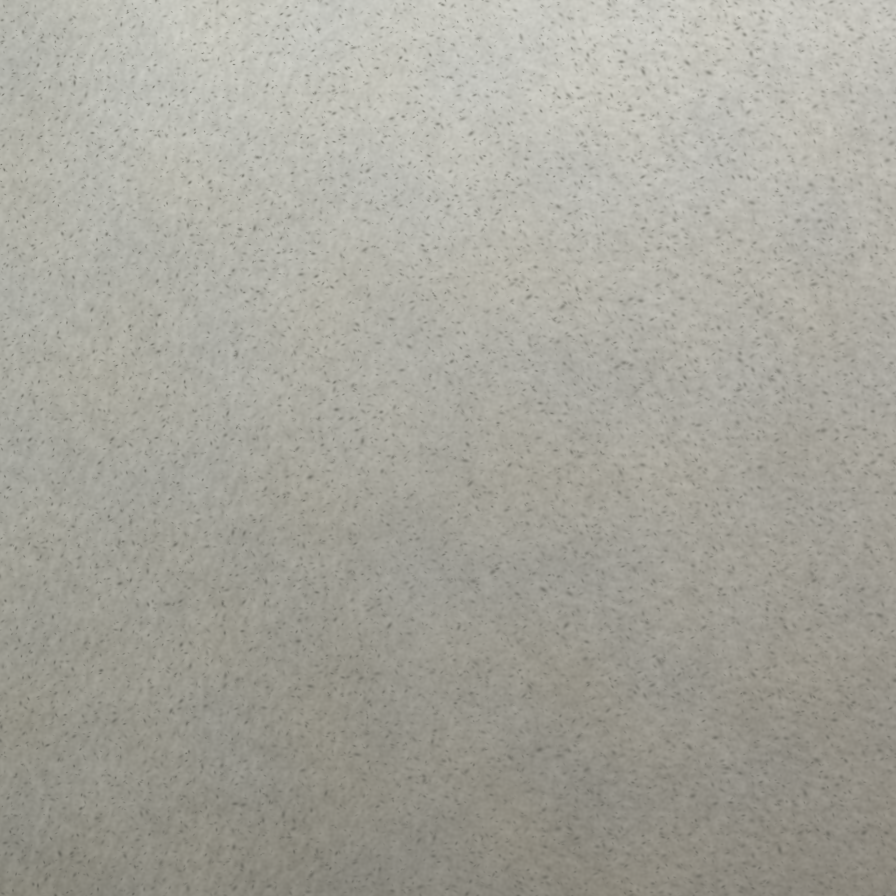
A WebGL 1 fragment shader for this texture:

```glsl
precision highp float;
uniform vec2 u_resolution;

#define SHADE_COLOR vec3(0.532, 0.520, 0.480)
#define LIGHT_COLOR vec3(0.785, 0.785, 0.755)
#define SPECK_COLOR vec3(0.350, 0.350, 0.318)
#define SPECK_CELLS 76.0
#define SPECK_LENGTH 0.0037
#define SPECK_WIDTH 0.0020
#define SPECK_OPACITY 0.66
#define GRAIN_SCALE 105.0
#define GRAIN_STRENGTH 0.046
#define CLOUD_STRENGTH 0.034

vec2 hash2(vec2 p) {
  vec3 q = fract(p.xyx * vec3(0.1031, 0.1030, 0.0973));
  q += dot(q, q.yzx + 33.33);
  return fract((q.xx + q.yz) * q.zy);
}

float gradientDot(vec2 cell, vec2 offset) {
  float a = 6.2832 * hash2(cell).x;
  return dot(vec2(cos(a), sin(a)), offset);
}

float gradientNoise(vec2 p) {
  vec2 i = floor(p), f = fract(p);
  vec2 u = f * f * f * (f * (f * 6.0 - 15.0) + 10.0);
  vec2 e = vec2(1.0, 0.0);
  float low = mix(gradientDot(i, f), gradientDot(i + e, f - e), u.x);
  float high = mix(gradientDot(i + e.yx, f - e.yx), gradientDot(i + 1.0, f - 1.0), u.x);
  return mix(low, high, u.y);
}

vec2 rotate(vec2 p, float a) {
  float c = cos(a), s = sin(a);
  return vec2(c * p.x + s * p.y, c * p.y - s * p.x);
}

// Grain direction turns from steep on the left to gently falling on the right
float flowAngle(vec2 uv) {
  return mix(1.15, -0.35, smoothstep(0.0, 0.8, uv.x + 0.25 * (uv.y - 0.5)));
}

// One layer of scattered soft elongated flecks, denser in loose clusters
float specks(vec2 uv, float cells, float seed, float softness, float density) {
  vec2 home = floor(uv * cells);
  float cover = 0.0;
  for (int y = -1; y <= 1; y++) {
    for (int x = -1; x <= 1; x++) {
      vec2 cell = home + vec2(float(x), float(y));
      vec2 place = hash2(cell + seed);
      vec2 kind = hash2(cell + seed + 217.3);
      vec2 look = hash2(cell + seed + 431.7);
      vec2 center = (cell + place) / cells;
      float angle = flowAngle(center) + (look.x - 0.5) * 2.0;
      float size = mix(0.55, 1.2, kind.x * kind.x);
      vec2 radius = vec2(SPECK_LENGTH * mix(0.7, 1.1, place.y), SPECK_WIDTH) * size * softness;
      vec2 d = rotate(uv - center, angle) / radius;
      float present = 1.0 - smoothstep(density - 0.08, density + 0.08, kind.y);
      float strength = mix(0.25, 1.0, pow(look.y, 1.5)) * present;
      cover = max(cover, strength * exp(-1.4 * dot(d, d)));
    }
  }
  return cover;
}

// Broad light falling from the upper middle
float lighting(vec2 uv) {
  float light = 0.05 + 0.89 * uv.y;
  vec2 glow = (uv - vec2(0.62, 0.95)) / vec2(0.40, 0.25);
  light += 0.10 * exp(-dot(glow, glow));
  light -= 0.16 * (1.0 - smoothstep(0.0, 0.22, uv.x)) * smoothstep(0.5, 1.0, uv.y);
  light -= 0.07 * smoothstep(0.75, 1.0, uv.x) * uv.y;
  return light;
}

void main() {
  vec2 uv = gl_FragCoord.xy / u_resolution;
  vec3 color = mix(SHADE_COLOR, LIGHT_COLOR, lighting(uv));

  // Faint clouds and warm to cool drift
  float cloud = 0.6 * gradientNoise(uv * 5.0 + 3.7) + 0.5 * gradientNoise(uv * 13.0 + 19.1)
              + 0.6 * gradientNoise(uv * 34.0 + 7.9);
  float tint = gradientNoise(uv * 9.0 + 41.3);
  color += CLOUD_STRENGTH * cloud;
  color += vec3(0.008, 0.002, -0.010) * tint;
  color += vec3(0.008, -0.001, 0.002) * (uv.x - 0.5);

  // Fine mottling, blended between the two grain directions
  vec2 steep = rotate(uv, 1.1) * vec2(0.7, 1.2);
  vec2 shallow = rotate(uv, -0.3) * vec2(0.7, 1.2);
  float grain = mix(gradientNoise(steep * GRAIN_SCALE + 71.0),
                    gradientNoise(shallow * GRAIN_SCALE + 133.0),
                    smoothstep(0.25, 0.75, uv.x));
  grain += 0.7 * gradientNoise(uv * GRAIN_SCALE * 1.9 + 57.0);
  color += GRAIN_STRENGTH * grain;

  // Flecks, crisper toward the upper left
  float blur = smoothstep(0.1, 1.3, uv.x + 0.7 * (1.0 - uv.y));
  float softness = mix(0.82, 1.2, blur);
  float density = 0.72 + 0.4 * gradientNoise(uv * 16.0 + 91.0);
  float flecks = max(specks(uv, SPECK_CELLS, 11.0, softness, density),
                     0.7 * specks(uv + 0.37, SPECK_CELLS * 1.4, 83.0, softness * 0.85, density));
  float opacity = SPECK_OPACITY * mix(1.1, 0.72, blur);
  color = mix(color, SPECK_COLOR * mix(0.85, 1.1, uv.y), flecks * opacity);

  gl_FragColor = vec4(clamp(color, 0.0, 1.0), 1.0);
}
```
